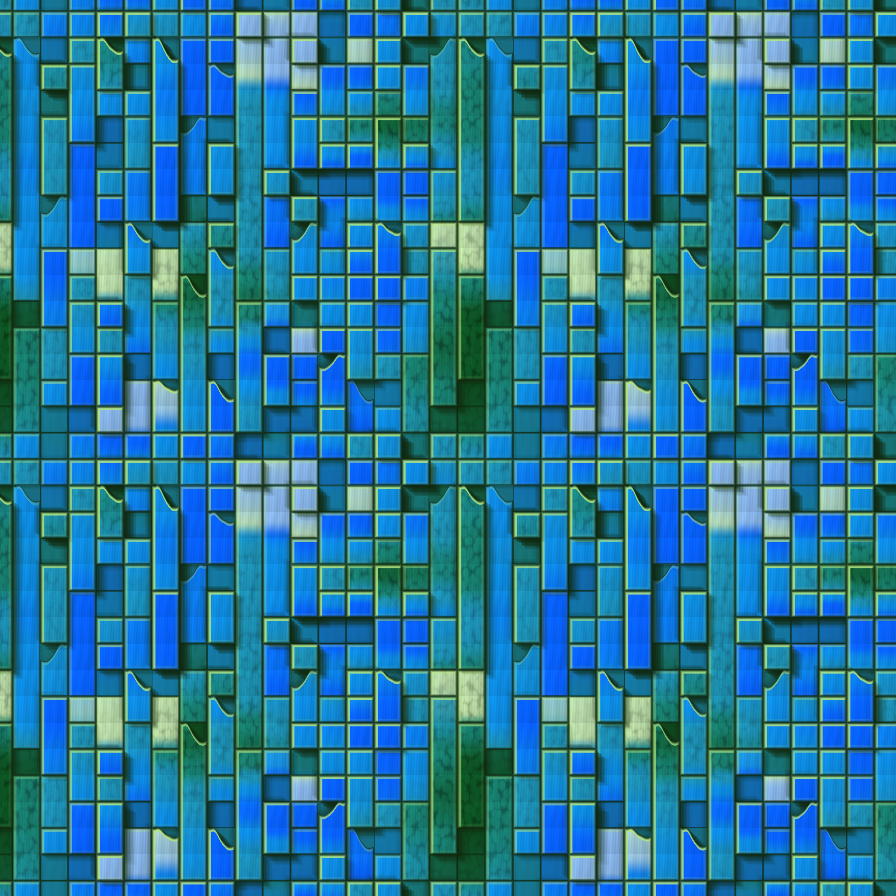
Reproduce this pattern procedurally as a Shadertoy shader.

```glsl
// A wall of glazed square tiles and tall broken slats in blue, teal and green.
// Each column of a wrapping grid is cut into blocks by a hash; wrapped blobs set
// the colour zones, and a short march over the block heights casts the shadows.

const vec2 REPEATS = vec2(1.896, 2.0);     // pattern repeats across and down
const vec2 GRID = vec2(17.0);              // cells in one repeat
const vec2 OFFSET = vec2(0.55, 0.58);      // grid position of the upper left corner
const vec2 SHADOW_STEP = vec2(0.055, 0.05);
const float SHADOW_STRENGTH = 0.62;
const float SEAM = 0.08;                   // dark joint width, in cells
const float RIM = 0.14;                    // lit bevel width, in cells
const float RECESSED = 0.24;               // share of short blocks that are sunken
const float CHIPPED = 0.34;                // share of tall blocks with broken tops
const float TAU = 6.2831853;

const vec3 GREEN  = vec3(0.05, 0.33, 0.14);
const vec3 TEAL   = vec3(0.09, 0.49, 0.43);
const vec3 SEA    = vec3(0.11, 0.55, 0.69);
const vec3 AZURE  = vec3(0.05, 0.53, 0.86);
const vec3 COBALT = vec3(0.03, 0.37, 0.96);
const vec3 CREAM  = vec3(0.76, 0.85, 0.62);
const vec3 LILAC  = vec3(0.56, 0.71, 0.86);
const vec3 GLINT  = vec3(0.70, 0.90, 0.50);
const vec3 SHADE  = vec3(0.06, 0.15, 0.05);

float hash(vec2 p, float seed) {
    vec3 q = fract((p.xyx + seed * 7.31) * 0.1031);
    q += dot(q, q.yzx + 33.33);
    return fract((q.x + q.y) * q.z);
}

// Soft spot that wraps around the repeat
float blob(vec2 p, vec2 centre, vec2 radius) {
    vec2 d = (fract(p - centre + 0.5) - 0.5) / radius;
    return exp(-dot(d, d));
}

// Distance to the nearest scattered point, wrapping with the grid
float cellular(vec2 p, vec2 period) {
    float nearest = 1.0;
    for (int y = -1; y <= 1; y++)
    for (int x = -1; x <= 1; x++) {
        vec2 c = floor(p) + vec2(x, y), id = mod(c, period);
        nearest = min(nearest, length(c + vec2(hash(id, 5.0), hash(id, 6.0)) - p));
    }
    return nearest;
}

// True where a new block begins; two bands of columns carry long slats
bool startsBlock(vec2 cell) {
    cell = mod(cell, GRID);
    float tall = 0.5 + 0.5 * cos(2.0 * TAU * cell.x / GRID.x);
    bool forced = cell.y < 3.0 || cell.y == mod(cell.x * 2.0 + 11.0, GRID.y);
    return forced || hash(cell, 1.0) < mix(0.76, 0.22, tall);
}

float blockTop(vec2 cell) {
    for (int i = 0; i < 17 && !startsBlock(cell); i++) cell.y -= 1.0;
    return cell.y;
}

bool isTall(vec2 id) { return !startsBlock(id + vec2(0.0, 1.0)); }

// Depth of the curved break at the top of a tall block
float chipDepth(vec2 id, float x) {
    if (!isTall(id) || hash(id, 2.0) > CHIPPED) return 0.0;
    if (hash(id, 3.0) < 0.4) x = 1.0 - x;
    return (0.35 + 0.5 * hash(id, 4.0)) * smoothstep(0.2, 0.75, x) + 0.02 * sin(x * 17.0);
}

float blockLevel(vec2 id) {
    float h = hash(id, 8.0);
    return h < RECESSED && !isTall(id) ? 0.0 : 0.22 + 0.78 * h * h;
}

float heightAt(vec2 g) {
    vec2 cell = floor(g);
    float top = blockTop(cell);
    vec2 id = mod(vec2(cell.x, top), GRID);
    return g.y - top < chipDepth(id, g.x - cell.x) ? 0.0 : blockLevel(id);
}

// Colour zones: low is green, high is cobalt
float toneField(vec2 p) {
    float t = 0.59 + 0.06 * sin(TAU * (p.x * 2.0 + p.y)) * sin(TAU * p.y * 3.0);
    t += 0.18 * blob(p, vec2(0.44, 0.20), vec2(0.12, 0.17));
    t += 0.18 * blob(p, vec2(0.18, 0.40), vec2(0.11, 0.14));
    t += 0.42 * blob(p, vec2(0.78, 0.40), vec2(0.15, 0.06));
    t += 0.42 * blob(p, vec2(0.60, 0.80), vec2(0.14, 0.07));
    t += 0.34 * blob(p, vec2(0.77, 0.62), vec2(0.11, 0.09));
    t += 0.36 * blob(p, vec2(0.26, 0.90), vec2(0.12, 0.10));
    t += 0.34 * blob(p, vec2(0.63, 0.08), vec2(0.15, 0.11));
    t -= 0.28 * blob(p, vec2(0.45, 0.66), vec2(0.15, 0.07));
    t -= 0.30 * blob(p, vec2(0.79, 0.27), vec2(0.13, 0.07));
    return t - 0.48 * blob(p, vec2(0.99, 0.80), vec2(0.07, 0.20));
}

float paleField(vec2 p) {
    return 1.1 * blob(p, vec2(0.63, 0.08), vec2(0.12, 0.10)) + 0.9 * blob(p, vec2(0.28, 0.58), vec2(0.10, 0.07))
         + 0.9 * blob(p, vec2(0.42, 0.43), vec2(0.10, 0.06)) + 0.9 * blob(p, vec2(0.98, 0.52), vec2(0.09, 0.05))
         + 0.9 * blob(p, vec2(0.60, 0.76), vec2(0.12, 0.05)) + 0.9 * blob(p, vec2(0.27, 0.90), vec2(0.09, 0.08));
}

vec3 glaze(float t) {
    vec3 c = mix(GREEN, TEAL, smoothstep(0.10, 0.34, t));
    c = mix(c, SEA, smoothstep(0.36, 0.48, t));
    c = mix(c, AZURE, smoothstep(0.52, 0.66, t));
    return mix(c, COBALT, smoothstep(0.68, 0.82, t));
}

void mainImage(out vec4 fragColor, in vec2 fragCoord) {
    vec2 uv = fragCoord / iResolution.xy;
    vec2 g = vec2(uv.x, 1.0 - uv.y) * REPEATS * GRID + OFFSET;
    float px = 0.5 * REPEATS.y * GRID.y / iResolution.y;

    // Block under this point and the distances to its sides
    vec2 cell = floor(g);
    float x = g.x - cell.x, top = blockTop(cell), bottom = cell.y + 1.0;
    for (int i = 0; i < 17 && !startsBlock(vec2(cell.x, bottom)); i++) bottom += 1.0;
    vec2 id = mod(vec2(cell.x, top), GRID);
    float level = blockLevel(id), below = g.y - top - chipDepth(id, x);
    float lit = min(x, below), edge = min(lit, min(1.0 - x, bottom - g.y));

    // Glaze with streaks and worn patches
    vec2 zone = (vec2(cell.x + 0.5, g.y) - OFFSET) / GRID;
    float tone = toneField(zone) + 0.38 * (hash(id, 9.0) - 0.5);
    vec3 body = glaze(tone), pit = mix(glaze(min(tone - 0.16, 0.55)), SHADE, 0.3);
    float pale = paleField((id + 0.5 - OFFSET) / GRID) + 0.7 * (hash(id, 10.0) - 0.5);
    pale *= smoothstep(3.5, 0.5, g.y - top) * step(0.01, level);
    body = mix(body, mix(CREAM, LILAC, smoothstep(0.6, 0.85, tone)), 0.9 * smoothstep(0.4, 0.65, pale));
    float streak = sin(x * 23.0 + hash(id, 11.0) * TAU + sin(g.y * 2.3)) * sin(x * 41.0 + g.y * 1.7);
    float wear = smoothstep(0.35, 0.9, cellular(g * vec2(5.0, 3.0), GRID * vec2(5.0, 3.0)));
    body *= 1.02 + 0.06 * streak - 0.3 * wear * smoothstep(0.7, 0.25, tone);
    body *= 1.0 + 0.14 * (0.5 - x) + 0.08 * (0.5 - fract(g.y));

    // Sunken ground, lit bevel and dark joint
    if (level == 0.0) body = mix(pit, body, 0.35);
    float rim = smoothstep(RIM + px, RIM - px, lit) + 0.15 * smoothstep(RIM + px, RIM - px, edge);
    body = mix(body, GLINT, min(rim, 1.0) * min(1.1 * level, 0.85));
    float seam = SEAM * mix(0.5, 1.0, smoothstep(0.0, 0.5, level));
    body = mix(SHADE, body, mix(0.15, 1.0, smoothstep(0.0, seam + px, edge)));
    vec3 col = mix(pit, body, smoothstep(-px, px, below));

    // Shadow cast to the lower right, with a fainter one opposite
    float here = heightAt(g), cover = 0.0;
    for (float i = -4.0; i < 9.0; i++)
        cover += (i < 0.0 ? 0.5 : 1.0) * max(0.0, heightAt(g - SHADOW_STEP * i) - here - 0.07 * abs(i));
    col = mix(SHADE, col, exp(-SHADOW_STRENGTH * cover));
    fragColor = vec4(col, 1.0);
}
```
